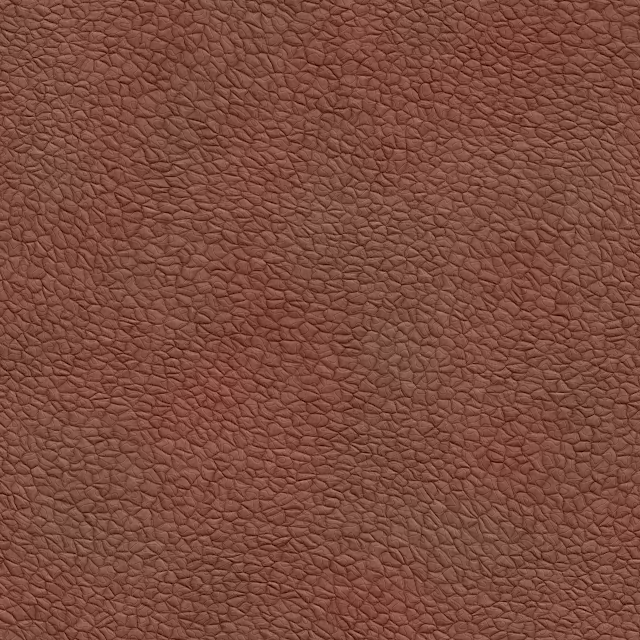
Reproduce this texture procedurally as a WebGL 2 fragment shader.

```glsl
#version 300 es
precision highp float;
// Brown pebbled leather: slanted, domed grains parted by fine dark creases.

uniform vec2 u_resolution;
out vec4 fragColor;

vec2 hash2(vec2 p) {
    vec3 q = fract(p.xyx * vec3(0.1031, 0.1030, 0.0973));
    q += dot(q, q.yzx + 33.33);
    return fract((q.xx + q.yz) * q.zy);
}

float cornerSlope(vec2 cell, vec2 offset) {
    float angle = 6.2832 * hash2(cell).x;
    return dot(vec2(cos(angle), sin(angle)), offset);
}

// Gradient noise, roughly -0.7 to 0.7
float gradientNoise(vec2 p) {
    vec2 i = floor(p), f = fract(p);
    vec2 u = f * f * f * (f * (f * 6.0 - 15.0) + 10.0);
    vec2 e = vec2(0.0, 1.0);
    float low = mix(cornerSlope(i, f), cornerSlope(i + e.yx, f - e.yx), u.x);
    float high = mix(cornerSlope(i + e.xy, f - e.xy), cornerSlope(i + e.yy, f - e.yy), u.x);
    return 1.4 * mix(low, high, u.y);
}

vec2 cellPoint(vec2 cell) {
    return 0.08 + 0.84 * hash2(cell + 17.0);
}

// Distance to the nearest cell border (x) and a random tone per cell (y)
vec2 pebbleCells(vec2 p) {
    vec2 base = floor(p), f = fract(p);
    vec2 nearest = vec2(0.0), nearestCell = vec2(0.0);
    float best = 8.0;
    for (int y = -1; y <= 1; y++)
    for (int x = -1; x <= 1; x++) {
        vec2 cell = vec2(x, y);
        vec2 r = cell + cellPoint(base + cell) - f;
        float d = dot(r, r);
        if (d < best) {
            best = d;
            nearest = r;
            nearestCell = cell;
        }
    }
    float border = 8.0;
    for (int y = -2; y <= 2; y++)
    for (int x = -2; x <= 2; x++) {
        vec2 cell = nearestCell + vec2(x, y);
        vec2 r = cell + cellPoint(base + cell) - f;
        vec2 gap = r - nearest;
        if (dot(gap, gap) > 0.0001)
            border = min(border, dot(0.5 * (nearest + r), normalize(gap)));
    }
    return vec2(border, hash2(base + nearestCell + 5.0).x);
}

// Surface height (x), crease depth (y) and pebble tone (z)
vec3 leather(vec2 p) {
    // Bend the rows, slant them, and roughen the outlines
    p += 0.035 * vec2(gradientNoise(p * 3.0 + 9.0), gradientNoise(p * 3.5));
    vec2 q = mat2(0.93, 0.37, -0.37, 0.93) * p * vec2(44.0, 64.0);
    q += 0.22 * vec2(gradientNoise(q * 1.1), gradientNoise(q * 1.1 + 31.0));
    vec2 cells = pebbleCells(q);

    float depth = 0.85 + 0.45 * gradientNoise(q * 0.6 + 50.0);
    float dome = (1.0 - exp(-5.0 * cells.x)) * depth;
    // Hairline wrinkles crossing the pebbles
    float wrinkle = 1.0 - smoothstep(0.0, 0.13, abs(gradientNoise(q * 1.5 + 70.0)));
    return vec3(dome - 0.2 * wrinkle, exp(-12.0 * cells.x) * depth + 0.15 * wrinkle, cells.y);
}

void main() {
    vec2 p = gl_FragCoord.xy / u_resolution.y;

    // Relief lit from above, slightly right
    vec2 lightStep = 0.0011 * vec2(0.3, 0.95);
    vec3 lower = leather(p - lightStep);
    vec3 upper = leather(p + lightStep);
    float relief = lower.x - upper.x;
    float crease = 0.5 * (lower.y + upper.y);
    float tone = 0.5 * (lower.z + upper.z) - 0.5;

    float grain = gradientNoise(p * 230.0) + 0.6 * gradientNoise(p * 120.0 + 40.0);
    float shade = 0.31 * relief - 0.12 * crease + 0.04 * tone + 0.03 * grain;

    // Broad drift between reddish and olive dye
    float dye = gradientNoise(p * 4.0 + 3.0) + 0.5 * gradientNoise(p * 9.0 + 12.0);
    vec3 color = vec3(0.514, 0.326, 0.273) + vec3(0.016, -0.014, -0.008) * dye;
    color += shade + 0.02 * gradientNoise(p * 5.0 + 60.0);
    fragColor = vec4(clamp(color, 0.0, 1.0), 1.0);
}
```
